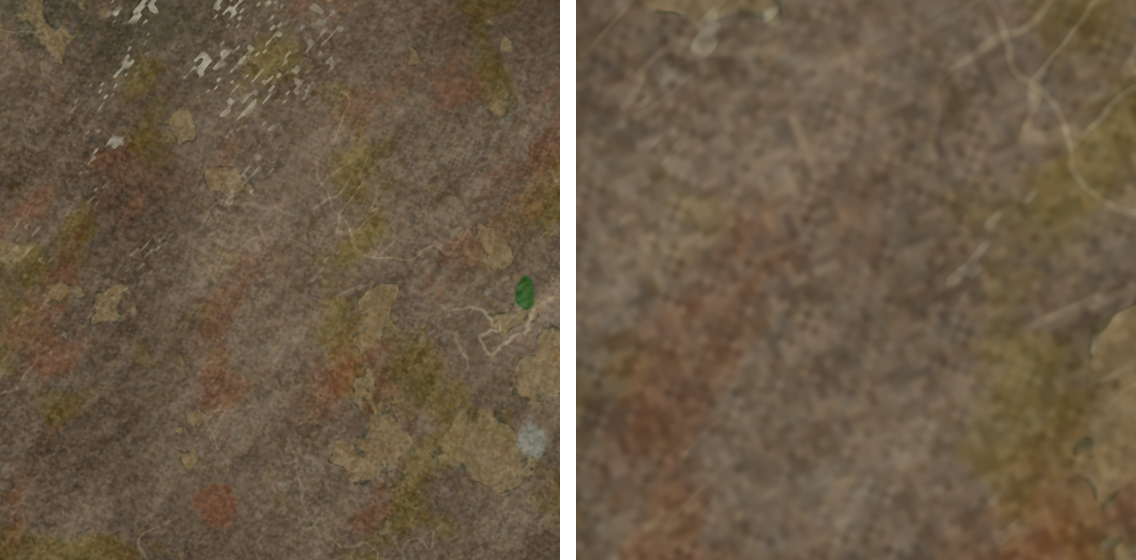
Left, the full canvas; right, a detail of the centre.
Reproduce this texture procedurally as a Shadertoy shader.

```glsl
// Arid upland seen from high above: brown ground with diagonal ridges and fine grain,
// pale winding tracks, ochre clearings, rusty soil and sparse bright outcrops.
// Layers of warped value noise give the ground; noise contours give the tracks.
#define DARK vec3(0.295, 0.243, 0.188)
#define LIGHT vec3(0.480, 0.420, 0.345)
#define OCHRE vec3(0.490, 0.420, 0.295)
#define RUST vec3(0.440, 0.275, 0.185)
#define PALE vec3(0.640, 0.580, 0.470)
#define SCRUB vec3(0.235, 0.235, 0.170)
#define SLATE vec3(0.490, 0.500, 0.450)
#define LEAF vec3(0.180, 0.340, 0.140)
#define RIDGE_ANGLE 0.82
#define GRAIN_SCALE 190.0
#define GRAIN_GAIN 0.95
#define TRACK_WIDTH 0.0034

float hash(vec2 p) {
    return fract(sin(dot(p, vec2(127.1, 311.7))) * 43758.5453);
}

float noise(vec2 p) {
    vec2 i = floor(p), f = fract(p);
    f = f * f * (3.0 - 2.0 * f);
    return mix(mix(hash(i), hash(i + vec2(1, 0)), f.x),
               mix(hash(i + vec2(0, 1)), hash(i + vec2(1, 1)), f.x), f.y);
}

mat2 turn(float a) {
    return mat2(cos(a), -sin(a), sin(a), cos(a));
}

float fbm(vec2 p) {
    float sum = 0.0, amp = 0.5;
    for (int i = 0; i < 5; i++) {
        sum += amp * noise(p);
        p = turn(0.6) * p * 2.03 + 17.3;
        amp *= 0.5;
    }
    return sum;
}

// Soft hill of height one around a centre
float bump(vec2 offset, vec2 radius) {
    offset /= radius;
    return exp(-dot(offset, offset));
}

// Bump with a ragged, fairly crisp border
float blob(vec2 uv, vec2 centre, vec2 radius) {
    float ragged = 0.6 * (fbm(uv * 30.0) - 0.5);
    return smoothstep(0.38, 0.6, bump(uv - centre, radius) + ragged);
}

float height(vec2 p) {
    return noise(p) + 0.4 * noise(p * 2.7 + 5.0) + 0.12 * noise(p * 7.0);
}

// Thin line of even width along one level of the height field
float track(vec2 p, float scale, float width) {
    vec2 e = vec2(0.002, 0.0);
    float h = height(p * scale);
    vec2 slope = vec2(height((p + e.xy) * scale) - h, height((p + e.yx) * scale) - h) / e.x;
    return 1.0 - smoothstep(0.15 * width, width, abs(h - 0.76) / (length(slope) + 0.001));
}

void mainImage(out vec4 fragColor, in vec2 fragCoord) {
    vec2 uv = fragCoord / iResolution.y;
    mat2 ridgeFrame = turn(RIDGE_ANGLE);
    vec2 warped = uv + 0.07 * (vec2(fbm(uv * 5.0), fbm(uv * 5.0 + 40.0)) - 0.5);
    vec2 along = ridgeFrame * warped;

    // Ground: broad mottling, diagonal ridges, fine grain
    float broad = fbm(warped * 5.0 + 3.0) - 0.48;
    float ridges = fbm(along * vec2(6.0, 24.0)) - 0.48;
    vec2 g = turn(0.4) * uv * GRAIN_SCALE;
    float grain = 0.6 * noise(g) + 0.4 * noise(g * 0.47 + 9.0) - 0.5;
    float roughness = 0.7 + 0.6 * fbm(uv * 7.0 + 60.0);
    float corner = bump(uv - vec2(0.95, 0.95), vec2(0.45, 0.3));
    float tone = 0.47 + 1.0 * broad + 0.95 * ridges * (1.0 - 0.5 * corner) - 0.16 * corner;
    tone += 0.14 * bump(uv - vec2(0.72, 0.36), vec2(0.4, 0.25));
    vec3 col = mix(DARK, LIGHT, tone);

    // Tints: yellowish and reddish drifts, greenish shade at the upper left
    col.b -= 0.07 * smoothstep(0.5, 0.68, fbm(warped * 8.0 + 21.0));
    col = mix(col, RUST, 0.45 * smoothstep(0.58, 0.76, fbm(along * vec2(6.0, 12.0) + 33.0)));
    float shade = bump(uv - vec2(0.12, 1.0), vec2(0.3, 0.13));
    col = mix(col, SCRUB, 0.6 * shade * smoothstep(0.3, 0.6, fbm(uv * 16.0)));
    vec2 rustOffset = ridgeFrame * (warped - vec2(0.60, 0.32));
    col = mix(col, RUST, 0.55 * bump(rustOffset, vec2(0.075, 0.028)));
    col = mix(col, RUST, 0.6 * blob(warped, vec2(0.39, 0.09), vec2(0.045, 0.04)));

    // Clearings at the lower right, fringed with scrub
    float region = bump(uv - vec2(0.86, 0.19), vec2(0.2, 0.17));
    float clearing = smoothstep(0.70, 0.745, fbm(warped * 9.0 + 7.0) + 0.29 * region);
    col = mix(col, OCHRE, 0.75 * clearing);
    float fringe = 4.0 * clearing * (1.0 - clearing) * smoothstep(0.45, 0.65, noise(uv * 80.0));
    col = mix(col, SCRUB, 0.55 * fringe);
    col = mix(col, SLATE, 0.8 * blob(uv, vec2(0.95, 0.215), vec2(0.032, 0.04)));

    // Tracks: dense in the right valley, slanted in the middle, rare elsewhere
    float gate = smoothstep(0.42, 0.6, fbm(uv * 6.0 + 11.0));
    float valley = bump(uv - vec2(0.91, 0.43), vec2(0.12, 0.14));
    float middle = bump(uv - vec2(0.52, 0.56), vec2(0.2, 0.19));
    float lines = 0.6 * valley * track(warped, 10.0, TRACK_WIDTH * 1.7);
    lines += 0.45 * middle * gate * track(along * vec2(0.35, 1.0), 13.0, TRACK_WIDTH);
    lines += 0.28 * gate * track(warped + 0.7, 3.5, TRACK_WIDTH);
    col = mix(col, PALE, min(lines, 0.7));
    col = mix(col, OCHRE, 0.4 * valley * smoothstep(0.45, 0.6, fbm(warped * 14.0)));
    col = mix(col, LEAF, 0.85 * blob(uv, vec2(0.937, 0.475), vec2(0.019, 0.038)));

    // Bright outcrops, clustered in the upper left and slanted like the ridges
    float upperLeft = smoothstep(0.35, 0.95, uv.y) * smoothstep(0.75, 0.35, uv.x);
    float cluster = smoothstep(0.54, 0.68, fbm(along * vec2(9.0, 16.0) + 52.0) + 0.06 * upperLeft);
    float chips = smoothstep(0.62, 0.85, noise(ridgeFrame * uv * vec2(75.0, 150.0)));
    col = mix(col, vec3(0.69, 0.68, 0.60), 0.75 * chips * cluster * (0.2 + 0.8 * upperLeft));

    // Grain lies over everything, with a slight shift of hue
    col += grain * GRAIN_GAIN * roughness * (LIGHT - DARK);
    col += 0.025 * (noise(g * 0.6 + 80.0) - 0.5) * vec3(1.0, 0.0, -1.0);
    fragColor = vec4(clamp(col, 0.0, 1.0), 1.0);
}
```
